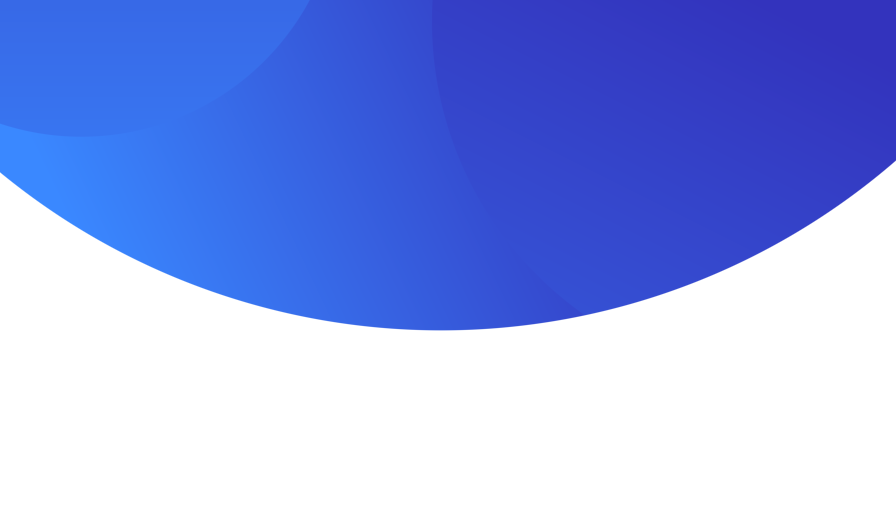
A Shadertoy shader for this background:

```glsl
const vec3 WHITE = vec3(1.0);
const vec3 AZURE = vec3(0.227, 0.533, 1.0);
const vec3 INDIGO = vec3(0.2, 0.2, 0.74);

// Antialiased coverage of a disc
float disc(vec2 p, vec2 center, float radius, float pixel) {
    float dist = length(p - center) - radius;
    return 1.0 - smoothstep(-0.75 * pixel, 0.75 * pixel, dist);
}

// Azure to indigo ramp, starting at an anchor and rising along a slope
vec3 ramp(vec2 p, vec2 anchor, vec2 slope) {
    float t = clamp(dot(p - anchor, slope), 0.0, 1.0);
    return mix(AZURE, INDIGO, t);
}

void mainImage(out vec4 fragColor, in vec2 fragCoord) {
    // One unit is the canvas height
    vec2 p = fragCoord / iResolution.y;
    p.x *= (512.0 / 304.0) * iResolution.y / iResolution.x;
    float pixel = 1.0 / iResolution.y;

    // Diagonal gradient of the large dome
    vec3 dome = ramp(p, vec2(0.088, 0.671), vec2(0.855, 0.408));

    // Upper left disc
    vec3 leftColor = ramp(p, vec2(0.13, 0.362), vec2(0.0, 0.58));
    dome = mix(dome, leftColor, disc(p, vec2(0.153, 1.23), 0.487, pixel));

    // Dark disc on the right
    vec3 rightColor = ramp(p, vec2(0.68, -0.82), vec2(0.228, 0.456));
    dome = mix(dome, rightColor, disc(p, vec2(1.487, 0.96), 0.675, pixel));

    // Dome over the white ground
    float domeMask = disc(p, vec2(0.829, 1.684), 1.305, pixel);
    fragColor = vec4(mix(WHITE, dome, domeMask), 1.0);
}
```
